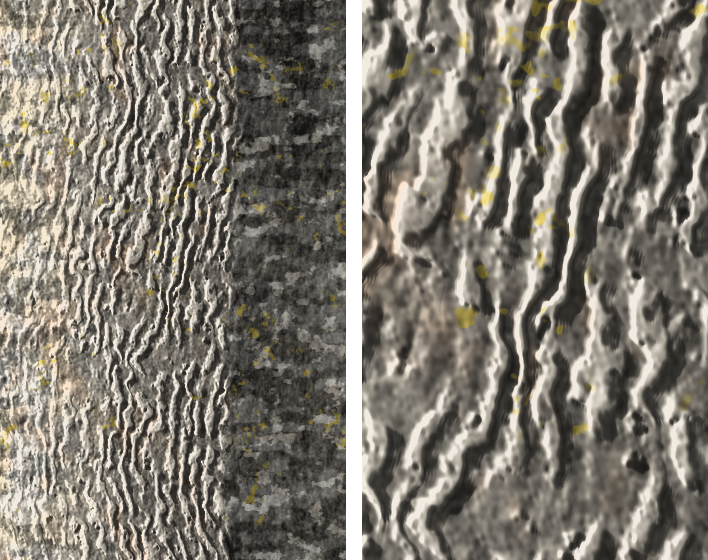
Left, the full canvas; right, a detail of the centre.
Reproduce this texture procedurally as a Shadertoy shader.

```glsl
// Ridged tree bark, raked by sun from the left and falling into shade on the right.

const float RIDGE_SPACING = 0.025;
const float LEAN = 0.085;            // sideways drift of the ridges near the top
const float FLAKE_DEPTH = 1.25;
const float SLOPE_GAIN = 0.85;
const float SHADOW_STEP = 0.002;
const float SHADE_EDGE = 0.665;      // where sunlight ends, as a share of the width
const float AMBIENT = 0.25;
const vec3 BARK_TINT = vec3(1.0, 0.96, 0.89);
const vec3 BRIGHT_TINT = vec3(1.0, 0.97, 0.93);
const vec3 COOL_TINT = vec3(0.97, 0.98, 0.96);
const vec3 CREAM_TINT = vec3(1.03, 0.96, 0.81);
const vec3 RUST_TINT = vec3(1.10, 0.93, 0.77);
const vec3 LICHEN = vec3(0.90, 0.80, 0.30);

float hash(vec2 p) {
    return fract(sin(dot(p, vec2(127.1, 311.7))) * 43758.5);
}

float noise(vec2 p) {
    vec2 i = floor(p), f = fract(p);
    f = f * f * (3.0 - 2.0 * f);
    return mix(mix(hash(i), hash(i + vec2(1, 0)), f.x),
               mix(hash(i + vec2(0, 1)), hash(i + vec2(1, 1)), f.x), f.y);
}

// Each octave is turned, so the noise grid does not show
float fbm(vec2 p) {
    float sum = 0.0, amp = 0.5;
    for (int i = 0; i < 3; i++) {
        p = mat2(0.8, 0.6, -0.6, 0.8) * p + 7.3;
        sum += amp * noise(p);
        p *= 2.0;
        amp *= 0.6;
    }
    return sum / 0.98;
}

// Chipped flakes, a little longer along the trunk
float flakes(vec2 p) {
    return fbm(p * vec2(95.0, 58.0));
}

// Short, ragged vertical ridges: 0 in the grooves, 1 on the crests
float ridges(vec2 p, float flake) {
    p.x -= LEAN * smoothstep(0.5, 1.0, p.y) - 0.02 * sin(p.y * 7.0);
    float phase = p.x / RIDGE_SPACING
                + 1.3 * (noise(p * vec2(15.0, 11.0)) - 0.5)
                + 0.7 * (noise(p * vec2(45.0, 42.0)) - 0.5)
                + 0.7 * (flake - 0.5);
    float crest = smoothstep(0.2, 0.95, 0.5 + 0.5 * cos(6.28318 * phase));
    float column = floor(phase + 0.5);
    float along = p.y * 40.0 + column * 3.1 + 0.9 * (phase - column);
    float segment = noise(vec2(column * 7.37, along)) + 0.5 * (flake - 0.5);
    return crest * (0.2 + 0.8 * smoothstep(0.2, 0.5, segment));
}

float barkHeight(vec2 p, float relief) {
    float flake = flakes(p);
    return relief * ridges(p, flake) + FLAKE_DEPTH * flake;
}

// How deeply taller bark to the left blocks the sun
float castShadow(vec2 p, float height, float relief, float rise) {
    float block = 0.0;
    for (int i = 1; i <= 5; i++) {
        float s = float(i);
        vec2 q = p + s * SHADOW_STEP * vec2(-1.0, 0.45);
        block = max(block, barkHeight(q, relief) - height - s * rise);
    }
    return smoothstep(0.0, 0.42, block);
}

void mainImage(out vec4 fragColor, in vec2 fragCoord) {
    vec2 p = fragCoord / iResolution.y;
    float across = fragCoord.x / iResolution.x;
    float leftness = 1.0 - smoothstep(0.0, 0.4, across);

    // Relief and slope towards the sun
    float relief = mix(0.9, 0.4, leftness) * mix(1.0, 0.35, smoothstep(0.66, 0.74, across));
    float flake = flakes(p);
    float ridge = ridges(p, flake) * relief;
    float height = ridge + FLAKE_DEPTH * flake;
    vec2 e = vec2(0.0016, -0.0009);
    float slope = barkHeight(p + e, relief) - barkHeight(p - e, relief);
    float speckle = noise(p * 270.0) - 0.5;

    // Horizontal plates and pale crusts of the smoother bark
    vec2 bent = p + 0.014 * vec2(fbm(p * 50.0), fbm(p * 45.0 + 9.0));
    float plates = smoothstep(0.42, 0.6, 0.6 * noise(bent * vec2(22.0, 62.0))
                 + 0.4 * fbm(p * vec2(75.0, 120.0)));
    float crust = smoothstep(0.6, 0.7, 0.6 * noise(bent * vec2(42.0, 62.0) + 31.0)
                + 0.4 * fbm(p * vec2(100.0, 120.0) + 3.0));

    // Sunlit side
    float shadow = castShadow(p, height, relief, mix(0.2, 0.1, across / SHADE_EDGE));
    float sun = clamp(0.53 + SLOPE_GAIN * slope, 0.05, 1.1) * (1.0 - 0.8 * shadow);
    float albedo = mix(0.56, 0.93, ridge) + 0.5 * (flake - 0.5) + 0.2 * speckle;
    albedo += leftness * (0.22 - 0.30 * plates);
    float exposure = mix(1.35, 1.0, smoothstep(0.0, 0.55, across));
    float litTone = albedo * (AMBIENT + sun) * exposure;

    // Shaded side
    float damp = noise(p * vec2(9.0, 5.0) + 4.0);
    float shadeTone = 0.18 + 0.12 * plates + 0.22 * crust + 0.32 * (flake - 0.5)
                    + 0.14 * slope + 0.10 * speckle + 0.10 * (damp - 0.4)
                    + 0.05 * smoothstep(0.85, 1.0, across);

    // Ragged edge of the sunlight
    float edge = SHADE_EDGE + 0.035 * (p.y - 0.5) + 0.06 * (fbm(p * vec2(40.0, 26.0)) - 0.5);
    float inShade = smoothstep(-0.02, 0.02, across - edge);
    float tone = clamp(mix(litTone, shadeTone, inShade), 0.08, 0.95);

    // Tints: cool plates, rusty grooves, cream glow at the far left
    vec3 tint = mix(BARK_TINT, BRIGHT_TINT, smoothstep(0.65, 0.9, tone));
    tint = mix(tint, COOL_TINT, 0.5 * plates * max(inShade, leftness));
    float groove = (1.0 - ridge) * smoothstep(0.5, 0.75, fbm(p * vec2(24.0, 16.0) + 17.0));
    tint = mix(tint, RUST_TINT, 0.6 * groove * (1.0 - inShade));
    float glow = leftness * smoothstep(0.4, 0.65, fbm(p * 16.0 + 5.0));
    tint = mix(tint, CREAM_TINT, 0.7 * glow);
    vec3 color = tone * tint;

    // Scattered yellow lichen
    float lichen = smoothstep(0.64, 0.72, fbm(p * 75.0 + 50.0))
                 * smoothstep(0.55, 0.68, fbm(p * 14.0 + 23.0));
    color = mix(color, LICHEN * (0.35 + 0.75 * tone), 0.75 * lichen);

    fragColor = vec4(clamp(color, 0.0, 1.0), 1.0);
}
```
